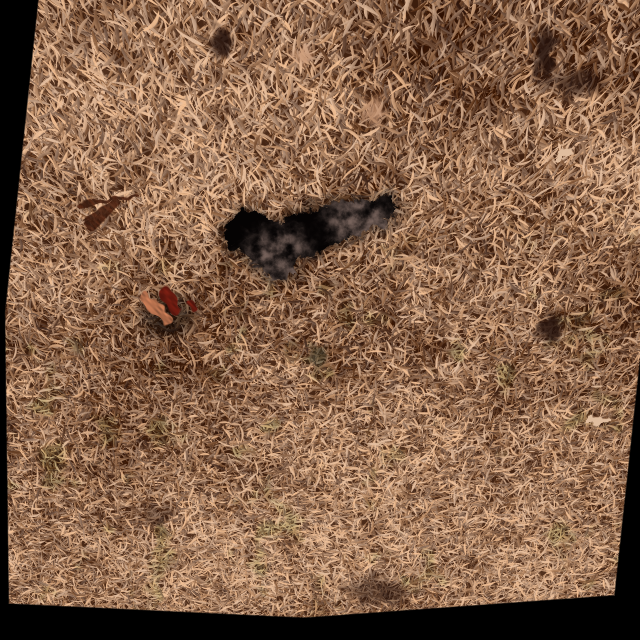
Give the GLSL for this texture, as a Shadertoy shader.

```glsl
// Dry straw lawn with a ragged dark hollow and fallen leaves, cut to a black-edged sheet.

const int LAYERS = 11;

vec4 hash4(vec2 p) {
    vec4 q = fract(p.xyxy * vec4(0.1031, 0.1030, 0.0973, 0.1099));
    q += dot(q, q.wzxy + 33.33);
    return fract((q.xxyz + q.yzzw) * q.zywx);
}

float noise(vec2 p) {
    vec2 i = floor(p), f = fract(p);
    f = f * f * (3.0 - 2.0 * f);
    return mix(mix(hash4(i).x, hash4(i + vec2(1, 0)).x, f.x),
               mix(hash4(i + vec2(0, 1)).x, hash4(i + vec2(1, 1)).x, f.x), f.y);
}

float fbm(vec2 p) {
    float sum = 0.0, amp = 0.53;
    for (int i = 0; i < 4; i++) {
        sum += amp * noise(p);
        p = mat2(1.6, 1.2, -1.2, 1.6) * p + 7.3;
        amp *= 0.5;
    }
    return sum;
}

vec2 wobble(vec2 p, float freq, float amount) {
    return p + amount * (vec2(fbm(p * freq), fbm(p * freq + 31.0)) - 0.5);
}

// Capsule whose radius changes from ra to rb
float taper(vec2 p, vec2 a, vec2 b, float ra, float rb) {
    vec2 d = b - a;
    float t = clamp(dot(p - a, d) / dot(d, d), 0.0, 1.0);
    return length(p - a - d * t) - mix(ra, rb, t);
}

// Signed distance to the line a-b, positive on its left
float leftOf(vec2 p, vec2 a, vec2 b) {
    vec2 d = normalize(b - a);
    return d.x * (p.y - a.y) - d.y * (p.x - a.x);
}

float fill(float d, float soft) { return 1.0 - smoothstep(-soft, soft, d); }

float spot(vec2 p, float x, float y, float rx, float ry) {
    return 1.0 - smoothstep(0.35, 1.1, length((p - vec2(x, y)) / vec2(rx, ry)));
}

vec3 straw(float t) { return vec3(0.20, 0.08, 0.02) + t * vec3(0.66, 0.61, 0.53); }

// One scatter of curved blades, painted over the colour below
vec3 blades(vec3 col, vec2 p, float density, float seed, float lift, float spread, float pixel) {
    vec2 g = p * density, id = floor(g);
    float soft = 0.7 * pixel * density;
    for (int k = 0; k < 9; k++) {
        vec2 cell = id + vec2(k % 3 - 1, k / 3 - 1);
        vec4 h = hash4(cell + seed * 37.7), r = hash4(cell + seed * 37.7 + 411.0);
        float angle = 1.65 + (h.z - 0.5) * spread;
        vec2 dir = vec2(cos(angle), sin(angle)), rel = g - cell - h.xy;
        float along = dot(rel, dir);
        float across = dot(rel, vec2(-dir.y, dir.x)) + (r.x - 0.5) * 0.8 * along * along;
        float reach = along / mix(0.5, 0.95, r.y);
        float width = mix(0.06, 0.12, r.z) * (1.0 - reach * reach);
        float mask = fill(abs(across) - width, soft) * step(abs(reach), 1.0);
        float tone = lift + 0.88 * (h.w - 0.5) + 0.9 * across;
        vec3 tint = straw(clamp(tone, 0.0, 1.1)) + (r.w - 0.5) * vec3(0.06, 0.0, -0.06);
        col = mix(col, tint, mask * 0.93);
    }
    return col;
}

vec3 lawn(vec2 p, float pixel) {
    // Blades shrink towards the lower edge
    float zoom = mix(2.0, 1.0, p.y);
    vec2 q = vec2((p.x - 0.5) * zoom, p.y * (2.0 - 0.5 * p.y)) + 3.0;
    float shade = 0.46 * (fbm(p * 7.0) - 0.5) + 0.42 * (fbm(p * 26.0 + 9.0) - 0.5);
    shade += 0.09 * (1.0 - smoothstep(0.08, 0.42, p.y));
    shade += 0.06 * spot(p, 0.2, 0.85, 0.5, 0.25);
    shade -= 0.09 * spot(p, 0.6, 0.52, 0.7, 0.18) + 0.15 * spot(p, 0.82, 0.93, 0.32, 0.20);
    vec3 col = straw(0.1 + shade * 0.4);
    for (int i = 0; i < LAYERS; i++) {
        float layer = float(i), density = 32.0 + 22.0 * fract(layer * 0.618);
        float lift = 0.46 + 0.28 * layer / float(LAYERS - 1) + shade;
        col = blades(col, q, density, layer + 1.0, lift, mix(4.2, 2.3, p.y), pixel * zoom);
    }
    // Faint green shoots
    float green = smoothstep(0.60, 0.8, fbm(p * 24.0 + 40.0)) * (1.0 - smoothstep(0.45, 0.75, p.y));
    return mix(col, col * vec3(0.82, 0.9, 0.75), 0.7 * green);
}

vec3 stains(vec3 col, vec2 p, float soft) {
    vec2 w = wobble(p, 60.0, 0.03);
    float dark = spot(w, 0.345, 0.932, 0.024, 0.03) + spot(w, 0.857, 0.486, 0.025, 0.029);
    dark += spot(w, 0.85, 0.915, 0.02, 0.065) + 0.7 * spot(w, 0.90, 0.87, 0.045, 0.03);
    dark += 0.6 * spot(w, 0.59, 0.075, 0.06, 0.03) + 0.5 * spot(w, 0.247, 0.195, 0.03, 0.02);
    col = mix(col, vec3(0.13, 0.06, 0.04), 0.85 * min(dark, 1.0));
    col = mix(col, vec3(0.20, 0.21, 0.14), 0.5 * spot(w, 0.495, 0.443, 0.02, 0.025));
    float pale = spot(w, 0.586, 0.83, 0.022, 0.028) + spot(w, 0.475, 0.91, 0.02, 0.025);
    col = mix(col, vec3(0.79, 0.60, 0.47), 0.7 * pale);
    float chips = min(taper(w, vec2(0.874, 0.755), vec2(0.895, 0.76), 0.006, 0.004),
                      taper(w, vec2(0.923, 0.34), vec2(0.948, 0.345), 0.006, 0.004));
    return mix(col, vec3(0.88, 0.74, 0.62), fill(chips, soft));
}

vec3 leaves(vec3 col, vec2 p, float soft) {
    vec2 w = p + 0.008 * (noise(p * 90.0) - 0.5);
    float grain = 0.75 + 0.5 * noise(vec2(p.x + p.y, p.x - p.y) * vec2(220.0, 60.0));
    float red = min(taper(w, vec2(0.262, 0.54), vec2(0.275, 0.518), 0.013, 0.009),
                    taper(w, vec2(0.296, 0.526), vec2(0.304, 0.517), 0.005, 0.004));
    float amber = taper(w, vec2(0.227, 0.535), vec2(0.264, 0.501), 0.009, 0.007);
    float brown = min(taper(w, vec2(0.143, 0.652), vec2(0.18, 0.683), 0.012, 0.006),
                      taper(w, vec2(0.128, 0.68), vec2(0.215, 0.694), 0.004, 0.002));
    col *= 1.0 - 0.5 * spot(p, 0.262, 0.507, 0.055, 0.045);
    col = mix(col, vec3(0.40, 0.10, 0.06) * grain, fill(red, soft));
    col = mix(col, vec3(0.68, 0.42, 0.29) * grain, fill(amber, soft));
    return mix(col, vec3(0.27, 0.12, 0.06) * grain, 0.9 * fill(brown, soft));
}

vec3 hollow(vec3 col, vec2 p, float soft) {
    vec2 w = wobble(wobble(p, 48.0, 0.026), 150.0, 0.016);
    float d = min(taper(w, vec2(0.389, 0.638), vec2(0.436, 0.602), 0.034, 0.036),
                  taper(w, vec2(0.47, 0.638), vec2(0.606, 0.671), 0.036, 0.018));
    // Pale soil on the lower walls, black shafts behind
    float soil = max(spot(w, 0.435, 0.60, 0.07, 0.06), spot(w, 0.558, 0.657, 0.075, 0.045));
    soil *= smoothstep(0.05, 0.85, fbm(p * 75.0 + 5.0));
    col *= 0.65 + 0.35 * smoothstep(0.0, 0.02, d);
    return mix(col, vec3(0.02, 0.01, 0.01) + soil * vec3(0.45, 0.38, 0.35), fill(d, soft));
}

// Convex sheet outline
float sheet(vec2 p) {
    vec2 bend = vec2(0.008, 0.512), a = vec2(0.014, 0.057), b = vec2(0.475, 0.035), c = vec2(0.96, 0.07);
    float d = min(leftOf(p, vec2(0.06, 1.0), bend), leftOf(p, bend, a));
    d = min(d, min(leftOf(p, a, b), leftOf(p, b, c)));
    return min(d, leftOf(p, c, vec2(1.0, 0.44)));
}

void mainImage(out vec4 fragColor, in vec2 fragCoord) {
    vec2 p = fragCoord / iResolution.xy;
    float pixel = 1.0 / iResolution.y;
    vec3 col = stains(lawn(p, pixel), p, pixel);
    col = hollow(leaves(col, p, pixel), p, 1.5 * pixel);
    fragColor = vec4(col * smoothstep(-pixel, pixel, sheet(p)), 1.0);
}
```
